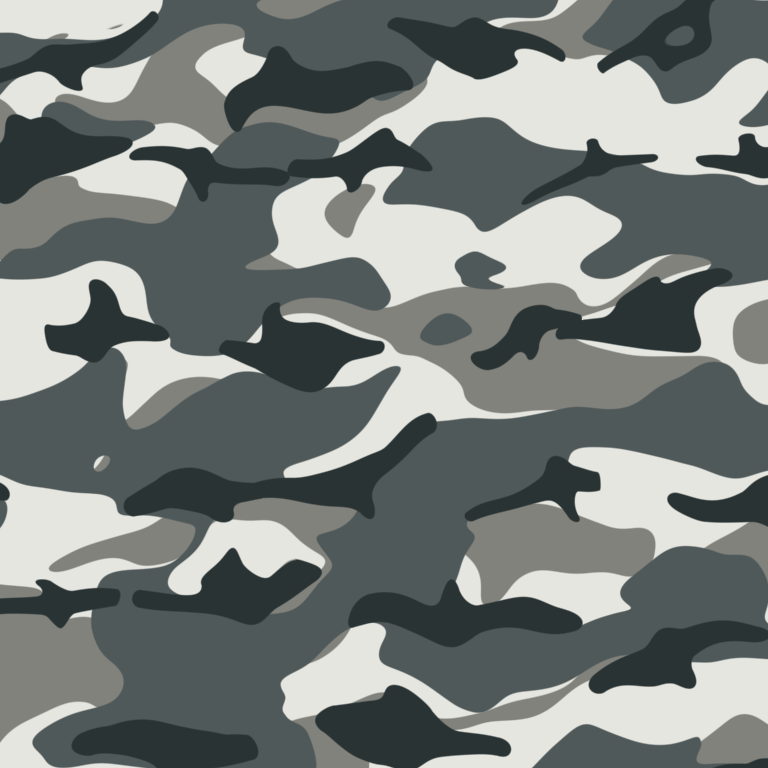
Give the GLSL for this pattern, as a three.js fragment shader.

```glsl
// Four-tone woodland camouflage: a pale ground under grey and slate patches cut from
// stretched gradient noise, topped by dark, branching, tapered strokes on a jittered grid.
// All layers are warped fields, scaled to distances so their edges stay evenly crisp.

varying vec2 vUv;

float hash(vec2 p) {
  vec3 q = fract(vec3(p.xyx) * 0.1031);
  q += dot(q, q.yzx + 33.33);
  return fract((q.x + q.y) * q.z);
}

// Dot product of a lattice point's random unit gradient with the offset to it
float corner(vec2 cell, vec2 offset) {
  float angle = 6.2832 * hash(cell + 61.0);
  return dot(vec2(cos(angle), sin(angle)), offset);
}

float gradientNoise(vec2 p) {
  vec2 i = floor(p), f = fract(p);
  vec2 u = f * f * f * (f * (f * 6.0 - 15.0) + 10.0);
  vec2 e = vec2(1.0, 0.0);
  return mix(mix(corner(i, f), corner(i + e.xy, f - e.xy), u.x),
             mix(corner(i + e.yx, f - e.yx), corner(i + e.xx, f - e.xx), u.x), u.y);
}

// Broad patches with smaller lobes along their outline
float patches(vec2 p) {
  return gradientNoise(p) + 0.42 * gradientNoise(p * 1.9 + 17.3);
}

float smoothMin(float a, float b, float k) {
  float h = max(k - abs(a - b), 0.0) / k;
  return min(a, b) - 0.25 * h * h * k;
}

// Rounded arm from the origin, narrowing towards its tip
float taperedArm(vec2 p, vec2 tip, float radius) {
  float t = clamp(dot(p, tip) / dot(tip, tip), 0.0, 1.0);
  return length(p - tip * t) - radius * mix(1.0, 0.6, t);
}

// Two long arms and a short stub for each cell; negative inside
float strokes(vec2 p) {
  vec2 cellSize = vec2(0.27, 0.19);
  vec2 home = floor(p / cellSize);
  float d = 1.0;
  for (int y = -1; y <= 1; y++) {
    for (int x = -1; x <= 1; x++) {
      vec2 id = home + vec2(float(x), float(y));
      vec2 jitter = vec2(hash(id + 3.7), hash(id + 19.1)) - 0.5;
      float stagger = 0.5 * mod(id.y, 2.0) - 0.25;
      vec2 q = p - (id + 0.5 + 0.5 * jitter + vec2(stagger, 0.0)) * cellSize;
      float radius = mix(0.012, 0.031, hash(id + 41.3));
      float blob = 1.0;
      for (int k = 0; k < 3; k++) {
        float arm = float(k);
        float turn = hash(id + 7.9 * arm + 53.0) - 0.5;
        float angle = 0.2 + 0.9 * turn + 3.1416 * arm;
        float reach = mix(0.07, 0.125, hash(id + 5.3 * arm + 71.0));
        if (k == 2) {
          angle = turn > 0.0 ? 1.9 : -1.3;
          reach = 0.042;
        }
        vec2 tip = reach * vec2(cos(angle), sin(angle));
        blob = smoothMin(blob, taperedArm(q, tip, radius), 0.02);
      }
      d = min(d, blob);
    }
  }
  return d;
}

// Grey, slate and dark layers, each positive inside
vec3 layers(vec2 p) {
  vec2 w = p * vec2(7.0, 9.0);
  p += vec2(0.08, 0.055) * vec2(gradientNoise(w + 5.2), gradientNoise(w + 31.7));
  vec2 s = vec2(p.x, p.y - 0.2 * p.x);
  return vec3(patches(s * vec2(4.2, 8.6) + 43.6) - 0.105,
              patches(s * vec2(3.9, 8.0) + 8.4) - 0.03,
              -strokes(p + 2.0));
}

void main() {
  // Divide by the local slope to turn field values into distances
  float e = 0.001;
  vec3 f = layers(vUv);
  vec3 dx = (layers(vUv + vec2(e, 0.0)) - f) / e;
  vec3 dy = (layers(vUv + vec2(0.0, e)) - f) / e;
  vec3 cover = smoothstep(-0.0013, 0.0013, f / max(sqrt(dx * dx + dy * dy), 0.4));

  vec3 color = vec3(0.90, 0.90, 0.88);
  color = mix(color, vec3(0.51, 0.51, 0.49), cover.x);
  color = mix(color, vec3(0.31, 0.35, 0.35), cover.y);
  color = mix(color, vec3(0.16, 0.20, 0.20), cover.z);
  gl_FragColor = vec4(color, 1.0);
}
```
